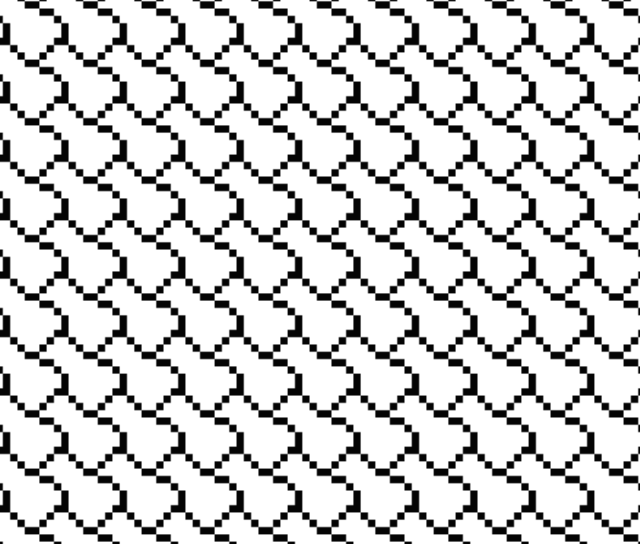
A Shadertoy shader for this pattern:

```glsl
#define TILES_ACROSS 10.955
#define TILE_CELLS 8.0
#define TILE_OFFSET vec2(0.424, 0.0214)
#define EDGE_SOFTNESS 0.23
#define INK vec3(0.015)
#define PAPER vec3(1.0)

// Coverage of one square cell, wrapped around the tile
float cellCoverage(vec2 p, vec2 cell, float soft) {
    vec2 d = p - cell - 0.5;
    d = abs(d - TILE_CELLS * round(d / TILE_CELLS));
    vec2 c = clamp((0.5 - d) / soft + 0.5, 0.0, 1.0);
    return c.x * c.y;
}

// Stepped scale outline: shallow top, upright side, two diagonals
float scaleOutline(vec2 p, float soft) {
    float ink = 0.0;

    // Shallow slope, two columns per row
    for (float i = 0.0; i < 5.0; i++)
        ink += cellCoverage(p, vec2(i, floor(i * 0.5)), soft);

    // Upright side and the diagonal falling left from its foot
    for (float i = 0.0; i < 3.0; i++) {
        ink += cellCoverage(p, vec2(5.0, 3.0 + i), soft);
        ink += cellCoverage(p, vec2(4.0 - i, 5.0 + i), soft);
    }

    // Diagonal falling right into the next tile
    for (float i = 6.0; i < 8.0; i++)
        ink += cellCoverage(p, vec2(i), soft);

    return min(ink, 1.0);
}

void mainImage(out vec4 fragColor, in vec2 fragCoord) {
    // Square tiles measured from the top left corner
    vec2 fromTop = vec2(fragCoord.x, iResolution.y - fragCoord.y);
    float cellsPerPixel = TILES_ACROSS * TILE_CELLS / iResolution.x;
    vec2 p = fromTop * cellsPerPixel - TILE_OFFSET * TILE_CELLS;

    float soft = max(EDGE_SOFTNESS, cellsPerPixel);
    fragColor = vec4(mix(PAPER, INK, scaleOutline(p, soft)), 1.0);
}
```
